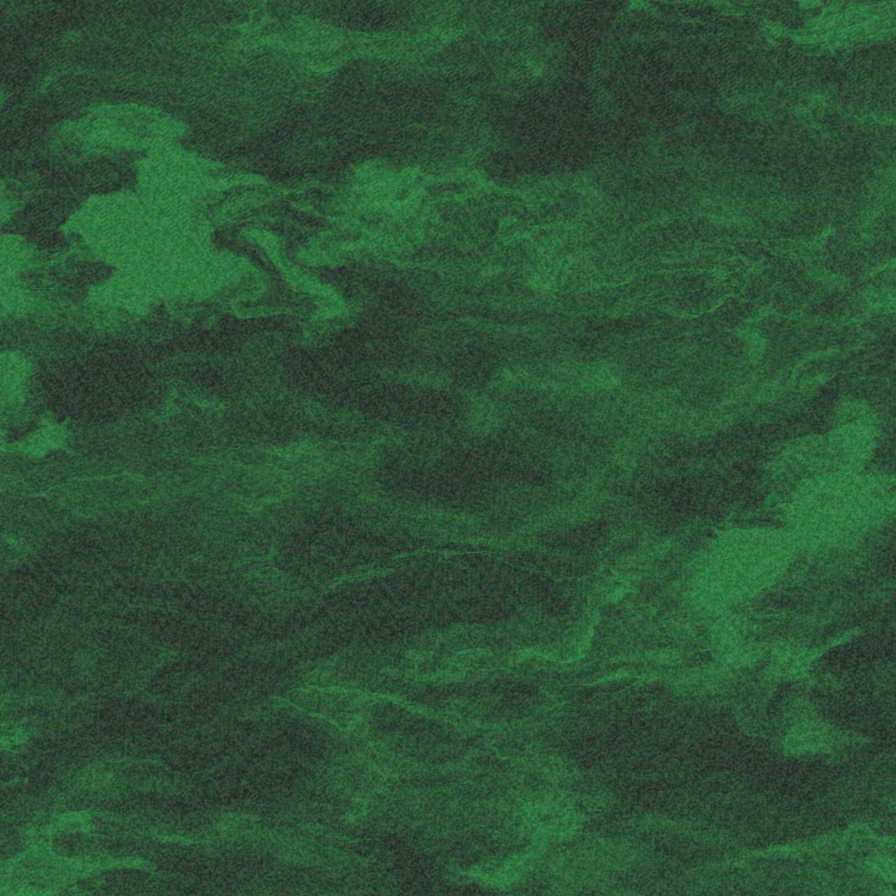
Write a WebGL 1 fragment shader that draws this texture.

```glsl
precision highp float;

// Mottled green cloth: dark, cloudy folds with bright ragged patches,
// thin near-level wisps and fine coloured grain. Domain-warped value noise
// sets one tone per point, which a three-colour ramp turns into green.

uniform vec2 u_resolution;

const vec3 SHADOW = vec3(0.178, 0.242, 0.200);
const vec3 MOSS   = vec3(0.180, 0.335, 0.218);
const vec3 BRIGHT = vec3(0.195, 0.515, 0.270);
const float MOSS_TONE = 0.4;        // place of MOSS on the tone ramp

const float TILT = 0.06;            // rise of the folds, in radians
const vec2 CLOUD_SCALE  = vec2(6.0, 9.5);
const vec2 STREAK_SCALE = vec2(15.0, 38.0);
const vec2 WISP_SCALE   = vec2(4.0, 11.0);
const vec2 PATCH_SCALE  = vec2(4.6, 5.4);
const vec2 THREAD_SCALE = vec2(60.0, 10.0);

const float BASE_TONE      = 0.26;
const float CLOUD_CONTRAST = 1.2;
const float STREAK_CONTRAST = 0.8;
const float THREAD_CONTRAST = 0.05;
const float WISP_STRENGTH  = 0.3;
const float WISP_WIDTH     = 0.045;
const float PATCH_TONE     = 0.88;
const vec2 PATCH_EDGE      = vec2(0.58, 0.71);
const float PATCH_RAGGED   = 0.22;  // how far streaks cut into patch edges

const float GRAIN_SCALE  = 450.0;   // grains across the canvas
const float GRAIN_TURN   = 0.6;     // turns the grain off the pixel grid
const float GRAIN_LIGHT  = 0.105;
const float GRAIN_COLOUR = 0.08;

float hash(vec2 p) {
  return fract(sin(dot(p, vec2(127.1, 311.7))) * 43758.5453);
}

mat2 rotation(float angle) {
  float c = cos(angle);
  float s = sin(angle);
  return mat2(c, -s, s, c);
}

float noise(vec2 p) {
  vec2 cell = floor(p);
  vec2 f = fract(p);
  f = f * f * (3.0 - 2.0 * f);
  float low  = mix(hash(cell), hash(cell + vec2(1.0, 0.0)), f.x);
  float high = mix(hash(cell + vec2(0.0, 1.0)), hash(cell + 1.0), f.x);
  return mix(low, high, f.y);
}

float fbm(vec2 p) {
  float sum = 0.0;
  float total = 0.0;
  float amplitude = 0.5;
  for (int i = 0; i < 5; i++) {
    sum += amplitude * noise(p);
    total += amplitude;
    amplitude *= 0.53;
    p = p * 2.03 + vec2(17.3, 9.7);
  }
  return sum / total;
}

// Thin bright curves along the middle level of the noise, broken by a mask,
// laid down at two sizes.
float wisps(vec2 p, vec2 warp) {
  float sum = 0.0;
  for (int i = 0; i < 2; i++) {
    float seed = 41.0 + 32.0 * float(i);
    vec2 q = p * (1.0 + 0.9 * float(i));
    float line = abs(fbm(q * WISP_SCALE + warp * 1.6 + seed) - 0.5);
    float mask = smoothstep(0.42, 0.75, noise(q * vec2(5.0, 9.0) + seed * 2.0));
    sum += mask * (1.0 - smoothstep(0.0, WISP_WIDTH, line));
  }
  return sum;
}

float clothTone(vec2 uv) {
  vec2 p = rotation(TILT) * uv;
  vec2 warp = vec2(fbm(p * CLOUD_SCALE + 5.0), fbm(p * CLOUD_SCALE + 29.0)) - 0.5;

  float clouds  = fbm(p * CLOUD_SCALE + warp * 2.0 + 11.0) - 0.5;
  float streaks = fbm(p * STREAK_SCALE + warp * 6.0 + 53.0) - 0.5;
  float threads = noise(uv * THREAD_SCALE) - 0.5;
  float tone = BASE_TONE + CLOUD_CONTRAST * clouds
             + STREAK_CONTRAST * streaks + THREAD_CONTRAST * threads
             + WISP_STRENGTH * wisps(p, warp);

  float field = fbm(p * PATCH_SCALE + warp * 1.3 + 87.0) + PATCH_RAGGED * streaks;
  float flatPatch = smoothstep(PATCH_EDGE.x, PATCH_EDGE.y, field);
  return clamp(mix(tone, PATCH_TONE, flatPatch), 0.0, 1.0);
}

vec3 toneColour(float tone) {
  vec3 dark = mix(SHADOW, MOSS, clamp(tone / MOSS_TONE, 0.0, 1.0));
  return mix(dark, BRIGHT, clamp((tone - MOSS_TONE) / (1.0 - MOSS_TONE), 0.0, 1.0));
}

vec3 grain(vec2 uv) {
  vec2 p = rotation(GRAIN_TURN) * uv * GRAIN_SCALE;
  float light = noise(p) - 0.5;
  vec3 tint = vec3(noise(p + 131.3), noise(p + 257.6), noise(p + 389.1)) - 0.5;
  return GRAIN_LIGHT * light + GRAIN_COLOUR * tint;
}

void main() {
  vec2 uv = gl_FragCoord.xy / min(u_resolution.x, u_resolution.y);
  vec3 colour = toneColour(clothTone(uv)) + grain(uv);
  gl_FragColor = vec4(clamp(colour, 0.0, 1.0), 1.0);
}
```
